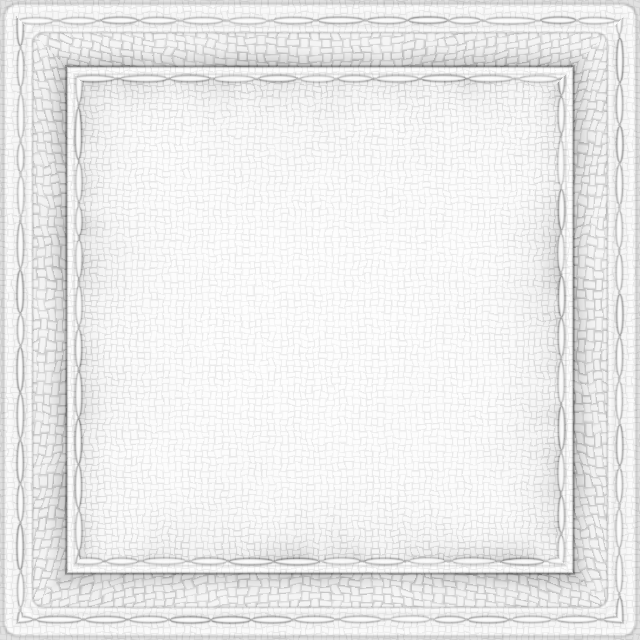
A WebGL 2 fragment shader for this texture map:

```glsl
#version 300 es
precision highp float;
// Pale occlusion map of a woven cloth panel in a stitched, mitred frame.
#define THREADS 98.0
#define FRAME_THREADS 82.0
#define WARP 0.30
#define OUTER_EDGE 0.006
#define OUTER_SEAM 0.032
#define GROOVE 0.051
#define INNER_EDGE 0.104
#define INNER_SEAM 0.123
#define STITCH_PITCH 0.068
#define STITCH_HALF 0.0045
#define FRAME_SKEW 0.36

uniform vec2 u_resolution;
out vec4 fragColor;

float hash(vec2 p) {
    vec3 q = fract(vec3(p.xyx) * 0.1031);
    q += dot(q, q.yzx + 33.33);
    return fract((q.x + q.y) * q.z);
}

float noise(vec2 p) {
    vec2 i = floor(p), f = fract(p);
    f = f * f * (3.0 - 2.0 * f);
    return mix(mix(hash(i), hash(i + vec2(1, 0)), f.x),
               mix(hash(i + vec2(0, 1)), hash(i + vec2(1, 1)), f.x), f.y);
}

float cloud(vec2 p) {
    return 0.55 * noise(p) + 0.3 * noise(p * 2.1 + 7.0) + 0.15 * noise(p * 4.3 + 19.0);
}

float ridge(float x, float center, float width) {
    float k = (x - center) / width;
    return exp(-k * k);
}

// Depth inside a rounded square, positive inward.
float roundedDepth(vec2 p, float halfSize, float radius) {
    vec2 q = abs(p) - halfSize + radius;
    return radius - length(max(q, 0.0)) - min(max(q.x, q.y), 0.0);
}

// Gaps of a plain weave: threads alternate over and under.
float weaveGaps(vec2 q) {
    vec2 drift = vec2(noise(q * 0.55 + 40.0), noise(q * 0.55 + 91.0)) - 0.5;
    q += 2.0 * WARP * drift;
    vec2 cell = floor(q), f = abs(fract(q) - 0.5);
    bool across = mod(cell.x + cell.y, 2.0) < 0.5;
    float side = across ? f.y : f.x;
    float run = across ? f.x : f.y;
    float gap = smoothstep(0.22, 0.5, side + 0.10 * run);
    return gap * (0.65 + 0.7 * hash(cell + 200.0));
}

// x: thread body, y: dark contour around it.
vec2 stitch(float along, float offset, float row) {
    float s = along / STITCH_PITCH + 0.37 * row + 30.0;
    s += 0.35 * (noise(vec2(s * 0.8, row * 9.0)) - 0.5);
    float rnd = hash(vec2(floor(s), row + 5.0));
    float x = (fract(s) - 0.5) / (0.40 + 0.08 * rnd);
    float bulge = STITCH_HALF * sqrt(max(0.0, 1.0 - x * x));
    float e = abs(offset + 0.0012 * (rnd - 0.5)) - bulge;
    float body = smoothstep(0.0008, -0.0012, e);
    return vec2(body, ridge(e, 0.0004, 0.0019) * (0.7 + 0.5 * rnd));
}

void main() {
    vec2 p = gl_FragCoord.xy / u_resolution - 0.5;
    vec2 a = abs(p);

    // Side coordinates: depth from the border, distance along the side.
    bool upright = a.x > a.y;
    float depth = 0.5 - max(a.x, a.y);
    float along = upright ? p.y : p.x;
    float side = upright ? (p.x > 0.0 ? 1.0 : 2.0) : (p.y > 0.0 ? 3.0 : 4.0);
    float rim = roundedDepth(p, 0.5 - OUTER_EDGE, 0.022);
    float groove = roundedDepth(p, 0.5 - GROOVE, 0.017);
    float patches = cloud(p * 9.0 + 50.0);

    // Region masks
    float inside = smoothstep(INNER_EDGE - 0.001, INNER_EDGE + 0.001, depth);
    float panel = smoothstep(INNER_SEAM - 0.004, INNER_SEAM + 0.004, depth);
    float band = smoothstep(-0.001, 0.002, groove) * (1.0 - inside);

    // Weave: straight on panel and rim, fanned toward the corners on the frame
    float fine = weaveGaps(p * THREADS + 100.0);
    vec2 fan = vec2(along, depth + FRAME_SKEW * along * along);
    float coarse = weaveGaps(fan * FRAME_THREADS * vec2(0.75, 1.0) + 100.0 + 20.0 * side);
    float inward = max(depth - INNER_SEAM, 0.0);
    float nearEdge = exp(-inward / 0.06);
    float shade = fine * mix(0.06, mix(0.055, 0.11, nearEdge), panel) * (1.0 - band);
    shade += coarse * 0.13 * band;

    // Soft occlusion on the panel, with puckers pulled in by the seam
    float pucker = noise(vec2(along * 34.0 + side * 17.0, inward * 12.0));
    shade += panel * exp(-inward / 0.022) * (0.02 + 0.13 * pucker * (0.4 + patches));
    shade += panel * exp(-inward / 0.10) * 0.05 * patches;

    // Frame band darkens toward the raised inner edge
    float rise = smoothstep(GROOVE, INNER_EDGE, depth);
    shade += band * (0.02 + 0.04 * patches + 0.13 * rise * rise * rise * (0.5 + patches));

    // Rim, grooves and inner border
    shade += 0.11 * (1.0 - smoothstep(-0.003, 0.003, rim));
    shade += 0.12 * ridge(rim, 0.0, 0.0025) + 0.03 * ridge(rim, 0.018, 0.010);
    shade += 0.14 * ridge(groove, 0.0, 0.0020) + 0.05 * ridge(groove, -0.010, 0.005);
    shade += 0.33 * ridge(depth, INNER_EDGE, 0.0021) * (0.8 + 0.5 * patches);
    shade += 0.10 * ridge(depth, INNER_SEAM - 0.007, 0.0018);

    // Two rows of stitches
    vec2 outer = stitch(along, depth - OUTER_SEAM, side);
    vec2 inner = stitch(along, depth - INNER_SEAM, side + 4.0);
    shade *= 1.0 - 0.85 * max(outer.x, inner.x);
    shade += 0.24 * outer.y + 0.22 * inner.y;

    float value = clamp(0.993 - shade, 0.0, 1.0);
    fragColor = vec4(vec3(value), 1.0);
}
```
